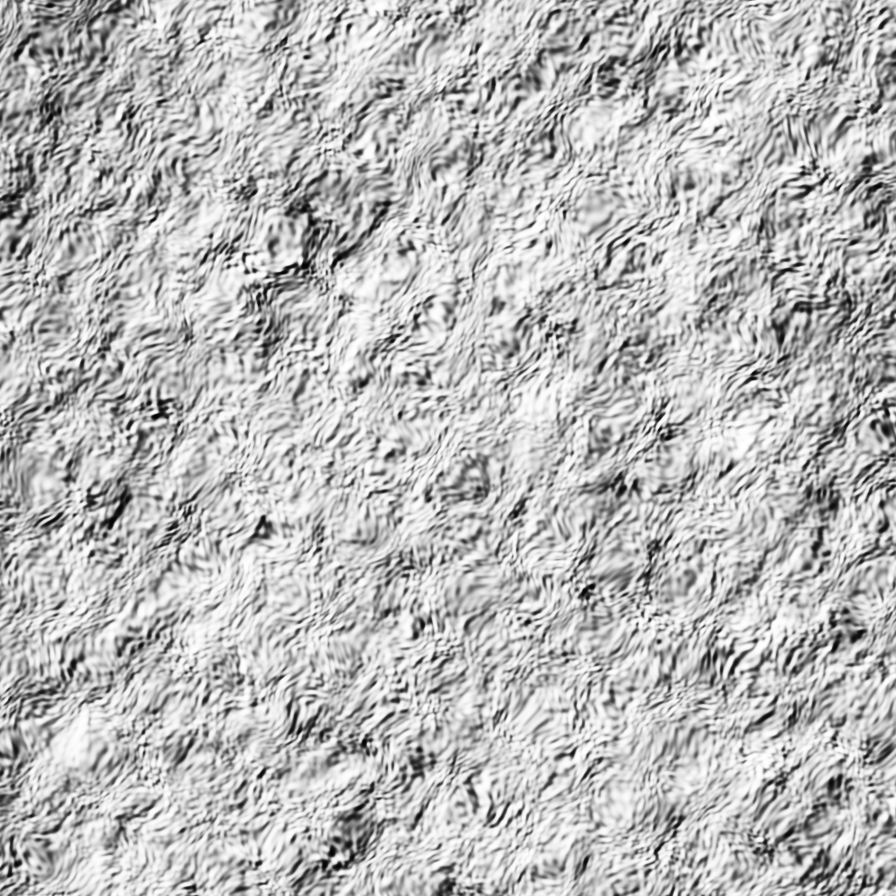
This texture is drawn by a WebGL 2 fragment shader. Its source:

```glsl
#version 300 es
precision highp float;
// Rough grey plaster: fine grain over diagonal lumps and pits, lit from the upper left.
uniform vec2 u_resolution;
out vec4 fragColor;

const vec2 LIGHT_DIR = vec2(-0.78, 0.62);

// Integer hash of a lattice cell, giving a vector in -1..1
vec2 hashVector(ivec2 cell, uint seed) {
    uvec2 v = uvec2(cell + 4096) * 1664525u + seed * 747796405u + 1013904223u;
    v.x += v.y * 1664525u;
    v.y += v.x * 1664525u;
    v ^= v >> 16u;
    v.x += v.y * 1664525u;
    v.y += v.x * 1664525u;
    v ^= v >> 16u;
    return vec2(v & 0xffffu) / 32767.5 - 1.0;
}

// Gradient noise, scaled to roughly unit deviation
float noise(vec2 p, uint seed) {
    ivec2 cell = ivec2(floor(p));
    vec2 f = fract(p);
    vec2 w = f * f * (3.0 - 2.0 * f);
    float a = dot(hashVector(cell, seed), f);
    float b = dot(hashVector(cell + ivec2(1, 0), seed), f - vec2(1, 0));
    float c = dot(hashVector(cell + ivec2(0, 1), seed), f - vec2(0, 1));
    float d = dot(hashVector(cell + ivec2(1, 1), seed), f - vec2(1, 1));
    return 5.8 * mix(mix(a, b, w.x), mix(c, d, w.x), w.y);
}

// Turn the axes towards the light and stretch features across it
vec2 alignToLight(vec2 p, float stretch) {
    vec2 across = vec2(LIGHT_DIR.y, -LIGHT_DIR.x);
    return vec2(dot(p, LIGHT_DIR), dot(p, across) / stretch);
}

// Relief shading: height difference along the light direction
float relief(vec2 p, float frequency, float stretch, uint seed) {
    vec2 q = alignToLight(p, stretch) * frequency;
    vec2 halfStep = vec2(0.34, 0.0);
    return 0.71 * (noise(q - halfStep, seed) - noise(q + halfStep, seed));
}

// Lumps from broad swells down to crumbs
float lumpRelief(vec2 p) {
    float sum = 0.0;
    float frequency = 11.0;
    float weight = 0.25;
    for (uint i = 0u; i < 3u; i++) {
        sum += weight * relief(p, frequency, 1.35, 10u + i);
        frequency *= 2.1;
        weight *= 1.16;
    }
    return sum;
}

// Scattered hollows, 0 on the surface and 1 at the deepest
float pitDepth(vec2 p) {
    vec2 q = alignToLight(p, 1.4);
    float hollow = 0.75 * noise(q * 25.0, 21u) + 0.5 * noise(q * 53.0, 22u);
    float cluster = 0.35 * noise(p * 5.0, 23u);
    return smoothstep(0.7, 2.2, hollow + cluster);
}

// Broad soiling, heavier at the sides and in the upper left corner
float soiling(vec2 p) {
    float sides = smoothstep(0.22, 0.55, abs(p.x - 0.5));
    float corner = 1.0 - smoothstep(0.0, 0.32, distance(p, vec2(0.0, 1.0)));
    return 0.45 * sides + 0.6 * corner + 0.14 * noise(p * 4.0, 31u);
}

// Soft shoulder that compresses highlights more than shadows
float toneCurve(float light) {
    return 1.0 / (1.0 + exp(-1.2 * (light + 1.0)));
}

void main() {
    vec2 p = gl_FragCoord.xy / min(u_resolution.x, u_resolution.y);

    // Bend the lattice so that rows never line up
    vec2 bend = vec2(noise(p * 19.0, 1u), noise(p * 19.0, 2u));
    vec2 q = p + 0.0035 * bend;

    // Fine grain, flatter where the surface has been smoothed
    float grain = 0.62 * relief(q, 178.0, 1.25, 3u) + 0.5 * relief(q, 98.0, 1.3, 4u);
    float pits = pitDepth(q);
    float roughness = clamp(1.0 + 0.17 * noise(q * 16.0, 5u), 0.55, 1.35) + 0.3 * pits;

    float light = 0.24 + grain * roughness + lumpRelief(q) - 1.15 * pits - soiling(p);
    fragColor = vec4(vec3(toneCurve(light)), 1.0);
}
```
